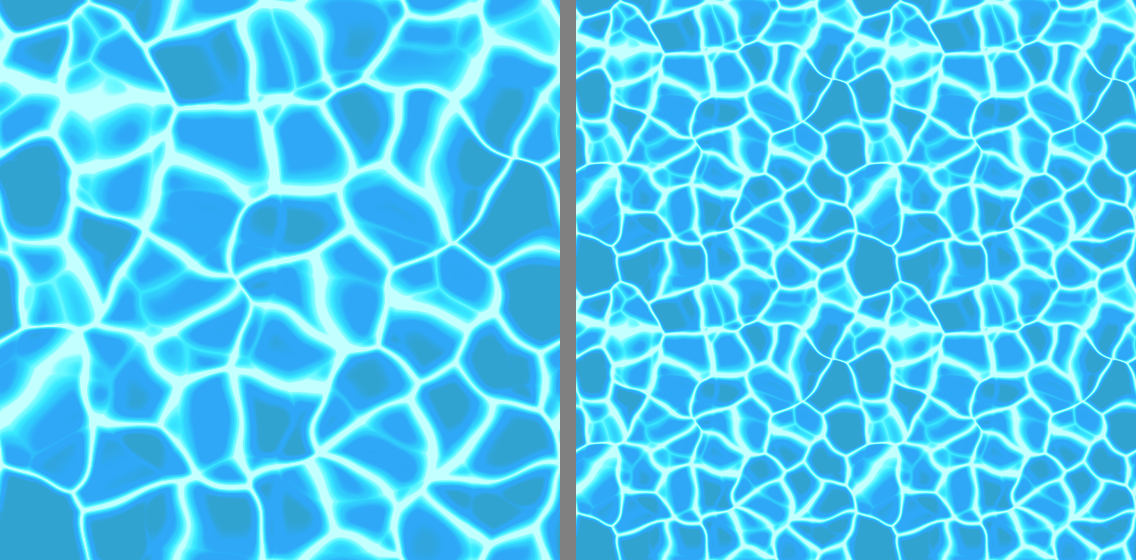
Left: one tile. Right: repeated 2 by 2.
This texture is drawn by a Shadertoy shader. Its source:

```glsl
const float TAU = 6.2831853;
const float NET_CELLS = 7.0;      // bright net, cells per side
const float VEIL_CELLS = 6.0;     // faint second net, cells per side
const float ROUNDING = 12.0;      // higher gives sharper cell corners
const float NET_WIDTH = 0.064;
const float NET_GAIN = 1.16;
const float VEIL_WIDTH = 0.10;
const float VEIL_BASE = 0.18;
const float VEIL_GAIN = 0.54;
const float WARP = 0.013;

const vec3 DEEP    = vec3(0.19, 0.64, 0.82);
const vec3 BLUE    = vec3(0.18, 0.66, 0.97);
const vec3 AZURE   = vec3(0.19, 0.80, 0.99);
const vec3 CYAN    = vec3(0.22, 0.91, 1.00);
const vec3 PALE    = vec3(0.44, 0.98, 1.00);
const vec3 SPARKLE = vec3(0.76, 1.00, 1.00);

vec3 hash3(vec2 p, float seed) {
    vec3 q = fract(vec3(p.xyx + seed) * vec3(0.1031, 0.1030, 0.0973));
    q += dot(q, q.yxz + 33.33);
    return fract((q.xxy + q.yzz) * q.zyx);
}

// Layered sines with whole periods bend the straight cell walls
vec2 ripple(vec2 uv, float phase) {
    vec2 a = TAU * uv;
    vec2 bend = sin(vec2(3.0 * a.y + a.x, 3.0 * a.x - 2.0 * a.y) + phase);
    bend += 0.6 * sin(vec2(5.0 * a.y - 2.0 * a.x, 4.0 * a.x + 3.0 * a.y) + 2.3 * phase);
    bend += 0.25 * sin(vec2(9.0 * a.y + 4.0 * a.x, 8.0 * a.x - 5.0 * a.y) - phase);
    return uv + WARP * bend;
}

// Wrapping cellular noise: x = soft distance to the wall, y = blended cell value
vec2 cells(vec2 uv, float count, float seed) {
    vec2 p = uv * count;
    vec2 base = floor(p);
    float nearest = 1e3;
    float total = 0.0;
    float value = 0.0;
    for (int j = -2; j <= 2; j++) {
        for (int i = -2; i <= 2; i++) {
            vec2 cell = base + vec2(i, j);
            vec3 rnd = hash3(mod(cell, count), seed);
            vec2 toSite = cell + 0.04 + 0.92 * rnd.xy - p;
            float dist = dot(toSite, toSite);
            // Keep the sums relative to the nearest site
            float closer = min(nearest, dist);
            float rescale = exp(-2.0 * ROUNDING * (nearest - closer));
            float weight = exp(-2.0 * ROUNDING * (dist - closer));
            total = total * rescale + weight;
            value = value * rescale + weight * rnd.z;
            nearest = closer;
        }
    }
    float others = max(total - 1.0, 1e-6);
    return vec2(-log(others) / (4.0 * ROUNDING), value / total);
}

vec3 waterColour(float light) {
    vec3 c = mix(DEEP, BLUE, smoothstep(0.13, 0.20, light));
    c = mix(c, AZURE, smoothstep(0.30, 0.44, light));
    c = mix(c, CYAN, smoothstep(0.44, 0.58, light));
    c = mix(c, PALE, smoothstep(0.56, 0.76, light));
    return mix(c, SPARKLE, smoothstep(0.76, 0.98, light));
}

void mainImage(out vec4 fragColor, in vec2 fragCoord) {
    vec2 uv = fragCoord / iResolution.xy;
    vec2 a = TAU * uv;

    vec2 net = cells(ripple(uv, 0.7), NET_CELLS, 11.0);
    vec2 veil = cells(ripple(uv, 4.1), VEIL_CELLS, 47.0);

    // Slow swells vary the width and strength of the net
    float swell = sin(2.0 * a.x + a.y + 1.0) * sin(3.0 * a.y - a.x);
    float fade = sin(3.0 * a.x - 2.0 * a.y + 2.0) * sin(2.0 * a.x + 3.0 * a.y);
    float lines = NET_GAIN * (1.0 + 0.22 * fade);
    lines *= exp(-net.x / (NET_WIDTH * (1.0 + 0.35 * swell)));

    // Each cell of the net lets a different share of the veil through
    float sheet = VEIL_BASE + VEIL_GAIN * exp(-max(veil.x, 0.0) / VEIL_WIDTH);
    float light = lines + sheet * net.y;

    fragColor = vec4(waterColour(light), 1.0);
}
```
